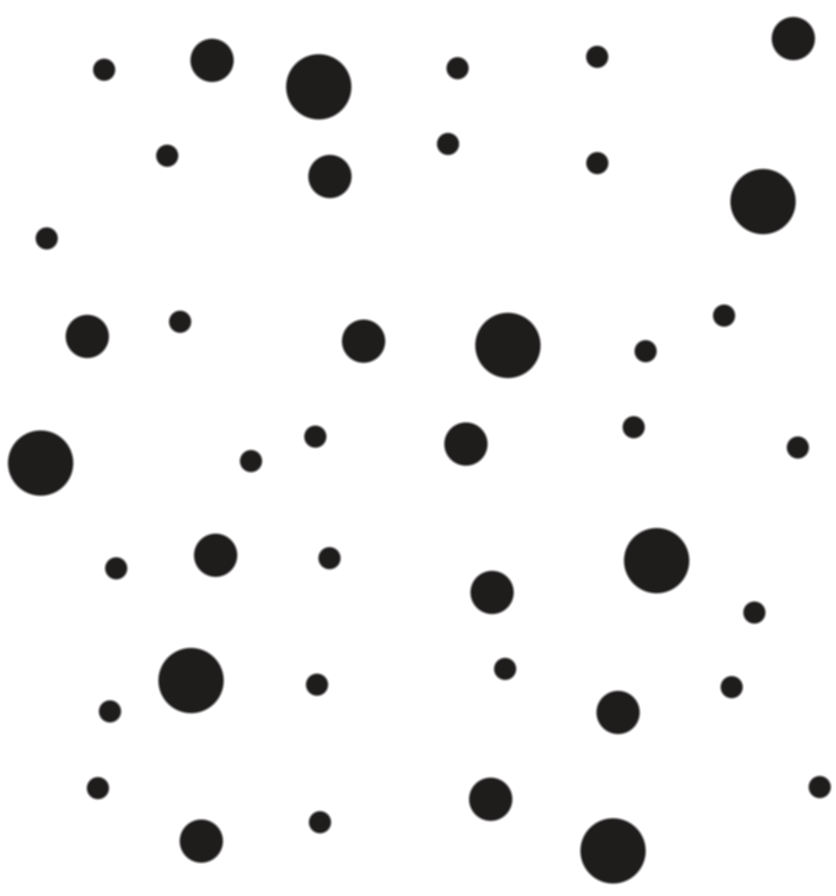
Write a Shadertoy shader that draws this pattern.

```glsl
// Scattered black dots in three sizes on a white ground.
#define GRID vec2(6.0, 7.0)              // cells across and up, one dot each
#define R_LARGE 0.0364                   // radii in canvas heights
#define R_MEDIUM 0.0241
#define R_SMALL 0.0123
#define GAP 0.005                        // least distance from dot to cell border
#define SOFTNESS 0.0024                  // half width of the dot edge
#define SEED 17.0
#define INK vec3(0.12, 0.11, 0.11)
#define PAPER vec3(1.0)

// Two random values in 0..1 per cell
vec2 hash22(vec2 p) {
    vec3 q = fract(p.xyx * vec3(0.1031, 0.1030, 0.0973));
    q += dot(q, q.yzx + 33.33);
    return fract((q.xx + q.yz) * q.zy);
}

// Each row holds one large dot, one or two medium dots, and small ones
float dotRadius(vec2 cell) {
    float largeColumn = mod(cell.y * 3.0, 7.0) + 4.0;
    float rank = mod(cell.x - largeColumn + 2.0 * GRID.x + 0.5, GRID.x);
    if (rank < 1.0) return R_LARGE;
    bool evenRow = mod(cell.y, 2.0) < 0.5;
    bool isMedium = (rank > 3.0 && rank < 4.0) || (evenRow && rank > 5.0);
    return isMedium ? R_MEDIUM : R_SMALL;
}

void mainImage(out vec4 fragColor, in vec2 fragCoord) {
    vec2 canvas = vec2(iResolution.x / iResolution.y, 1.0);
    vec2 p = fragCoord / iResolution.y;

    // Cell under this point
    vec2 cellSize = canvas / GRID;
    vec2 cell = floor(p / cellSize);
    float radius = dotRadius(cell);

    // Random centre that keeps the whole dot inside its cell
    vec2 margin = vec2(radius + GAP);
    vec2 centre = cell * cellSize + mix(margin, cellSize - margin, hash22(cell + SEED));

    // Soft-edged disc
    float dist = length(p - centre) - radius;
    float edge = max(SOFTNESS, 0.7 / iResolution.y);
    fragColor = vec4(mix(INK, PAPER, smoothstep(-edge, edge, dist)), 1.0);
}
```
